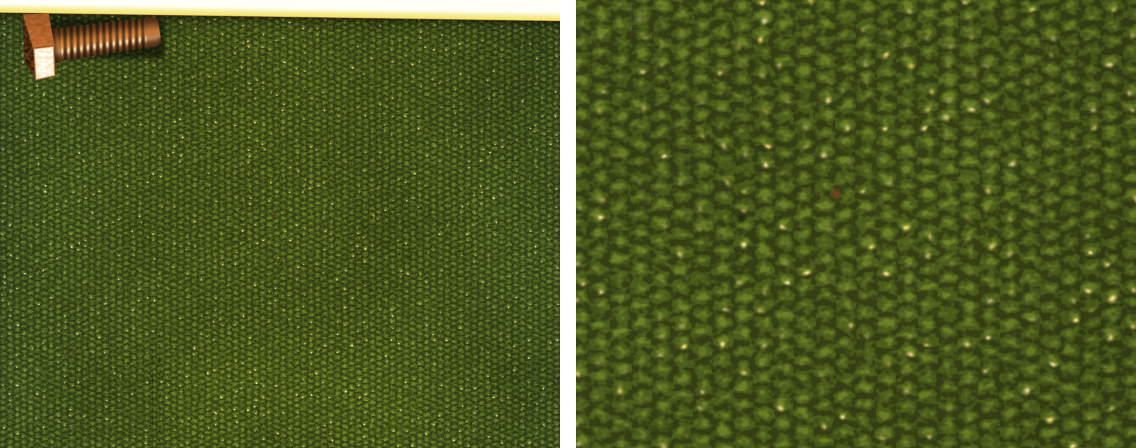
Left, the full canvas; right, a detail of the centre.
Reproduce this texture procedurally as a Shadertoy shader.

```glsl
// Green woven cloth with a pale strip along its top edge and a steel bolt in the corner.
// The weave is a staggered grid of uneven knots broken up by fibre noise and glints; the
// bolt is convex facets and a shaded cylinder. Units: canvas width = 100, y runs down.

#define COLUMNS 82.0
#define ROW_HEIGHT 1.08
#define WEAVE_WARP 0.22
#define FIBRE_AMOUNT 0.55
#define THREAD_PITCH 1.17
#define CLOTH_DARK vec3(0.20, 0.235, 0.08)
#define CLOTH_MID vec3(0.28, 0.35, 0.11)
#define CLOTH_LIGHT vec3(0.40, 0.48, 0.16)
#define GLINT vec3(0.98, 0.88, 0.48)
#define COPPER vec3(0.65, 0.36, 0.16)
#define STRIP_WHITE vec3(1.0, 1.0, 0.97)
#define STRIP_YELLOW vec3(0.95, 0.91, 0.48)

float hash(vec2 p) {
    vec3 q = fract(p.xyx * vec3(0.1031, 0.1030, 0.0973));
    q += dot(q, q.yzx + 33.33);
    return fract((q.x + q.y) * q.z);
}

float cornerSlope(vec2 cell, vec2 offset) {
    float angle = 6.2832 * hash(cell + 17.0);
    return dot(vec2(cos(angle), sin(angle)), offset);
}

float gradientNoise(vec2 p) {
    vec2 i = floor(p), f = p - i, e = vec2(1.0, 0.0);
    vec2 w = f * f * f * (f * (f * 6.0 - 15.0) + 10.0);
    return mix(mix(cornerSlope(i, f), cornerSlope(i + e, f - e), w.x),
               mix(cornerSlope(i + e.yx, f - e.yx), cornerSlope(i + 1.0, f - 1.0), w.x), w.y);
}

// Signed distance to a line through a and b, negative on its right-hand side
float edge(vec2 p, vec2 a, vec2 b) {
    vec2 d = normalize(b - a), q = p - a;
    return d.y * q.x - d.x * q.y;
}

// Convex quad with corners in clockwise order
float quad(vec2 p, vec2 a, vec2 b, vec2 c, vec2 d) {
    return max(max(edge(p, a, b), edge(p, b, c)), max(edge(p, c, d), edge(p, d, a)));
}

float cover(float d, float aa) { return 1.0 - smoothstep(-aa, aa, d); }

vec3 cloth(vec2 p) {
    // Staggered cells, bent on a broad and a fine scale
    vec2 bend = vec2(gradientNoise(p * 0.13), gradientNoise(p * 0.3 + 40.0));
    bend += 0.9 * vec2(gradientNoise(p * 1.3 + 9.0), gradientNoise(p * 1.3 + 71.0));
    vec2 g = (p + bend * WEAVE_WARP) * vec2(COLUMNS / 100.0, 1.0 / ROW_HEIGHT);
    float column = floor(g.x);
    g.y += 0.5 * mod(column, 2.0);
    vec2 id = vec2(column, floor(g.y));
    vec2 f = fract(g) - 0.5;

    // Knot that narrows upwards and fades into its neighbours
    float tone = hash(id);
    vec2 k = f * vec2(0.85 - 0.5 * f.y, 1.1);
    float knot = exp(-dot(k, k) * 7.0);
    float fibre = gradientNoise(p * vec2(1.7, 2.3)) + 0.7 * gradientNoise(p * vec2(3.3, 4.3) + 50.0);
    float level = knot * (0.75 + 0.35 * tone) + FIBRE_AMOUNT * fibre;
    vec3 col = mix(CLOTH_DARK, CLOTH_MID, smoothstep(0.05, 0.48, level));
    col = mix(col, CLOTH_LIGHT, smoothstep(0.5, 1.05, level));

    // Small glints, a few strong and many dim
    vec2 spot = f - vec2(0.4 * (hash(id + 31.0) - 0.5), 0.25);
    float strength = pow(hash(id + 73.0), 6.0);
    vec3 tint = mix(GLINT, STRIP_WHITE, 0.5 * hash(id + 11.0));
    col = mix(col, tint, strength * exp(-dot(spot, spot) * 48.0));

    // Broad tone, warmer in the middle
    float side = abs(p.x - 52.0) / 52.0;
    col *= 1.0 + 0.14 * gradientNoise(p * 0.05) + 0.07 * (p.y / 80.0 - 0.5);
    col *= mix(vec3(1.04, 1.03, 0.93), vec3(0.93, 0.97, 1.1), side * side);

    // Faint pair of creases and two stray flecks
    float crease = exp(-pow((abs(p.x - 27.9 - 0.2 * fibre) - 0.65) / 0.16, 2.0));
    col *= 1.0 - 0.28 * crease * smoothstep(54.0, 66.0, p.y);
    col = mix(col, COPPER * 0.75, 0.8 * cover(length(p - vec2(48.8, 38.2)) - 0.25, 0.2));
    return mix(col, CLOTH_DARK * 0.5, 0.8 * cover(length(p - vec2(43.2, 39.7)) - 0.22, 0.2));
}

void drawBolt(inout vec3 col, vec2 p, float aa) {
    // Shank frame: u along the axis, v across it
    vec2 axis = normalize(vec2(18.9, -2.65)), q = p - vec2(9.6, 8.15);
    float u = dot(q, axis), v = dot(q, vec2(-axis.y, axis.x));
    float threaded = smoothstep(0.8, 1.4, u) * (1.0 - smoothstep(16.2, 16.9, u));
    float ridge = 0.5 + 0.5 * sin(6.2832 * (u + 0.12 * v) / THREAD_PITCH);
    float radius = mix(3.1, 2.65, u / 19.0) - 0.22 * threaded * (1.0 - ridge);
    radius -= 0.6 * smoothstep(18.2, 19.2, u);
    float shank = max(abs(v) - radius, max(-u, u - 19.1));

    // Soft shadow on the cloth
    vec2 away = max(abs(q - axis * 8.0 + vec2(0.0, 0.2)) - vec2(11.0, 2.8), 0.0);
    col *= 1.0 - 0.55 * exp(-dot(away, away) * 1.1);

    // Cylinder shading with a broken highlight
    float s = v / radius;
    float body = 0.4 + 0.75 * exp(-pow((s - 0.05) / 0.6, 2.0));
    vec3 metal = COPPER * vec3(1.0, 1.1, 1.15) * body * mix(1.0, 0.55 + 0.6 * ridge, threaded);
    float shine = exp(-pow((s - 0.4) / 0.2, 2.0)) * mix(0.25, ridge * ridge, threaded);
    metal = mix(metal, vec3(1.0, 0.93, 0.78), 0.95 * shine);
    metal *= 0.6 + 0.4 * smoothstep(0.0, 1.0, u);
    col = mix(col, metal, cover(shank, aa));

    // Three visible faces of the head
    float grain = gradientNoise(p * vec2(1.1, 1.7));
    float back = quad(p, vec2(3.9, 2.8), vec2(5.9, 8.6), vec2(6.3, 14.4), vec2(4.4, 11.0));
    float upper = quad(p, vec2(4.1, 2.6), vec2(8.7, 2.4), vec2(9.7, 8.1), vec2(5.9, 8.6));
    float lower = quad(p, vec2(5.9, 8.6), vec2(9.7, 8.1), vec2(9.9, 13.6), vec2(6.3, 14.4));
    col = mix(col, COPPER * (0.45 + 0.5 * grain), cover(back, aa));
    col = mix(col, COPPER * (0.9 + 0.2 * grain + 0.03 * p.y), cover(upper, aa));
    vec3 lit = mix(vec3(1.0, 0.9, 0.74), STRIP_WHITE, smoothstep(-0.4, 0.3, grain));
    col = mix(col, mix(COPPER, lit, smoothstep(0.0, 0.4, -lower)), cover(lower, aa));
}

void mainImage(out vec4 fragColor, in vec2 fragCoord) {
    vec2 p = vec2(fragCoord.x, iResolution.y - fragCoord.y) * 100.0 / iResolution.x;
    float aa = 75.0 / iResolution.x;
    float below = p.y - 2.3 - 0.015 * p.x;
    vec3 col = cloth(p) * (1.0 - 0.5 * exp(-max(below, 0.0) * 1.1));
    drawBolt(col, p, aa);

    // Pale strip, yellowing into a brown lip
    vec3 strip = mix(STRIP_YELLOW, STRIP_WHITE, smoothstep(0.3, 1.9, -below));
    strip = mix(COPPER, strip, smoothstep(-0.1, 0.25, -below));
    col = mix(col, strip, cover(below, aa));
    fragColor = vec4(clamp(col, 0.0, 1.0), 1.0);
}
```
